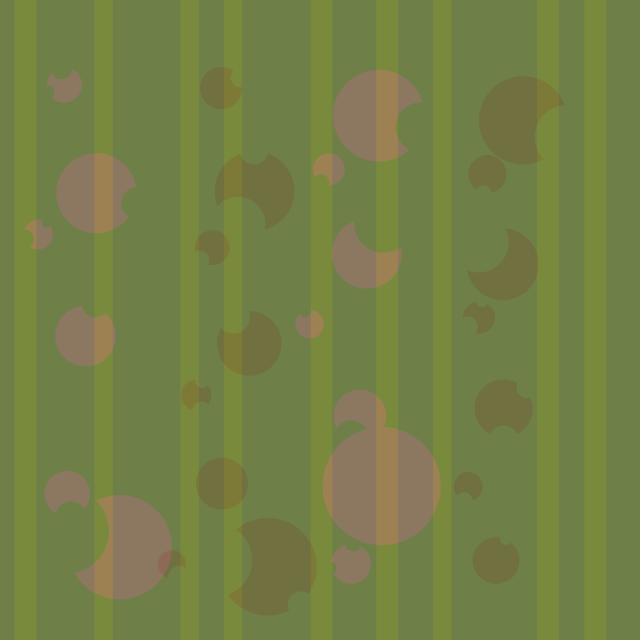
Write a Shadertoy shader that draws this background.

```glsl
// Mossy green ground with uneven vertical bands and two layers of tinted,
// bitten discs. Discs follow a low-discrepancy sequence with ranked sizes;
// bands and discs all tint what lies beneath, so overlaps blend.

const vec3 GROUND     = vec3(0.43, 0.50, 0.28);
const vec3 BAND_TINT  = vec3(1.116, 1.08, 0.857);
const vec3 BROWN_TINT = vec3(1.023, 0.88, 0.893);
const vec3 PINK_TINT  = vec3(1.279, 0.94, 1.357);
const float BAND_COUNT = 9.0;
const float MIN_RADIUS = 0.022;
const float TAU = 6.2831853;

float hash(float n, float salt) {
    return fract(sin(n * 12.9898 + salt * 78.233) * 43758.5453);
}

// Coverage of the region where the distance is negative
float fill(float dist, float pixel) {
    return clamp(0.5 - dist / pixel, 0.0, 1.0);
}

float disc(vec2 p, vec2 center, float radius) {
    return length(p - center) - radius;
}

vec2 polar(float angle, float radius) {
    return radius * vec2(cos(angle), sin(angle));
}

// One band per cell, shifted sideways and varied in width
float bandDistance(float x) {
    float cell = floor(x * BAND_COUNT);
    float shift = 0.6 * (hash(cell, 1.0) - 0.5);
    float center = (cell + 0.5 + shift) / BAND_COUNT;
    float halfWidth = mix(0.0143, 0.017, step(0.4, hash(cell, 2.0)));
    return abs(x - center) - halfWidth;
}

// Disc with up to two round bites taken from its rim
float bittenDisc(vec2 p, float radius, float id) {
    float angle = TAU * hash(id, 3.0);
    float d = disc(p, vec2(0.0), radius);
    if (hash(id, 4.0) < 0.92) {
        vec2 bite = polar(angle, radius * mix(0.9, 1.1, hash(id, 5.0)));
        float size = mix(0.4, 0.85, hash(id, 6.0));
        d = max(d, -disc(p, bite, radius * size));
    }
    if (hash(id, 7.0) < 0.5) {
        float turn = mix(1.7, 4.2, hash(id, 8.0));
        vec2 bite = polar(angle + turn, radius * mix(0.92, 1.08, hash(id, 9.0)));
        float size = mix(0.26, 0.45, hash(id, 10.0));
        d = max(d, -disc(p, bite, radius * size));
    }
    return d;
}

// Union of one layer of discs; sizes grow with rank, mostly small
float discLayer(vec2 p, int count, float maxRadius, float parity) {
    float d = 1e3;
    for (int i = 0; i < count; i++) {
        float id = 2.0 * float(i) + parity;
        float rank = (float(i) + 0.5) / float(count);
        float radius = mix(MIN_RADIUS, maxRadius, rank * rank);
        vec2 spot = fract(0.5 + id * vec2(0.7549, 0.5698));
        spot += 0.04 * (vec2(hash(id, 11.0), hash(id, 12.0)) - 0.5);
        vec2 center = mix(vec2(radius + 0.03), vec2(0.97 - radius), spot);
        d = min(d, bittenDisc(p - center, radius, id));
    }
    return d;
}

vec3 tint(vec3 color, vec3 factor, float amount) {
    return color * mix(vec3(1.0), factor, amount);
}

void mainImage(out vec4 fragColor, in vec2 fragCoord) {
    vec2 p = fragCoord / iResolution.y;
    float pixel = 1.0 / iResolution.y;

    vec3 color = GROUND;
    color = tint(color, BAND_TINT, fill(bandDistance(p.x), pixel));
    color = tint(color, BROWN_TINT, fill(discLayer(p, 15, 0.08, 1.0), pixel));
    color = tint(color, PINK_TINT, fill(discLayer(p, 13, 0.098, 0.0), pixel));
    fragColor = vec4(color, 1.0);
}
```
